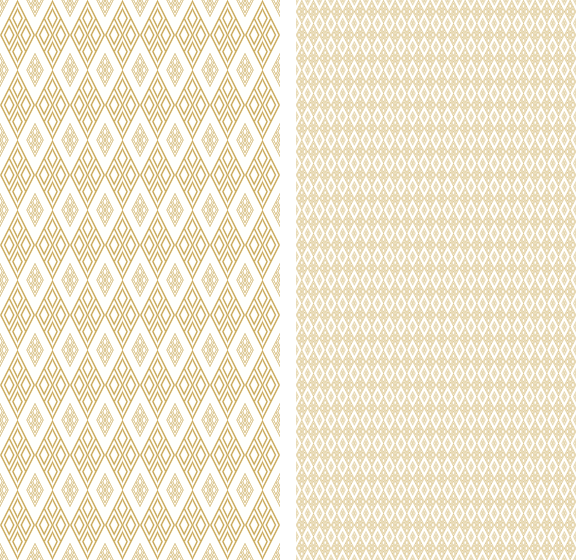
Left, the tile; right, the same tile 3 across and 3 down.
A Shadertoy shader for this pattern:

```glsl
// Gold outlined diamonds, each split into four panes, with half-size copies between them.

const vec2  REPEATS     = vec2(8.0, 8.0);          // whole cells across and down
const vec3  PAPER       = vec3(1.0, 1.0, 0.992);
const vec3  GOLD        = vec3(0.787, 0.655, 0.332);
const float LINE        = 0.088;                   // stroke width, diamond radius = 1
const float PANE_CENTER = 0.478;                   // offset of the inner diamonds
const float PANE_RADIUS = 0.262;                   // centreline radius of inner diamonds
const float SMALL_SCALE = 0.49;                    // size of the in-between diamonds

// Box-filtered coverage of a stroke whose centreline lies at distance d
float stroke(float d, float blur) {
    float h = 0.5 * LINE;
    return clamp((h - d) / blur + 0.5, 0.0, 1.0)
         - clamp((-h - d) / blur + 0.5, 0.0, 1.0);
}

// Paned diamond with its tips at +-1 on both axes
float panedDiamond(vec2 p, float blur) {
    // Rotated, folded axes turn every diamond into a square
    vec2 a = abs(vec2(p.x + p.y, p.x - p.y));
    float edge = max(a.x, a.y) - (1.0 - 0.5 * LINE);
    vec2 pane = abs(a - PANE_CENTER);

    float outline = stroke(edge, blur);
    float inner = stroke(max(pane.x, pane.y) - PANE_RADIUS, blur);
    float divider = stroke(min(a.x, a.y), blur) * clamp(0.5 - edge / blur, 0.0, 1.0);
    return max(outline, max(inner, divider));
}

void mainImage(out vec4 fragColor, in vec2 fragCoord) {
    vec2 grid = fragCoord / iResolution.xy * REPEATS;
    float blur = 1.1 * length(2.0 * REPEATS / iResolution.xy);

    // Large diamonds fill the cells; small ones sit on the cell corners
    vec2 large = 2.0 * fract(grid) - 1.0;
    vec2 small = (2.0 * fract(grid + 0.5) - 1.0) / SMALL_SCALE;
    float ink = max(panedDiamond(large, blur),
                    panedDiamond(small, blur / SMALL_SCALE));

    fragColor = vec4(mix(PAPER, GOLD, ink), 1.0);
}
```
